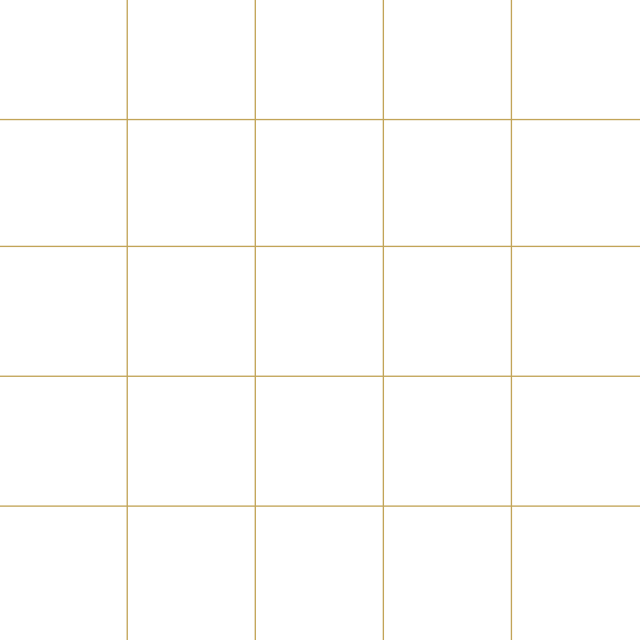
Reproduce this pattern procedurally as a WebGL 2 fragment shader.

```glsl
#version 300 es
precision highp float;
// Thin gold rules crossing on white: five columns by five rows of open cells.
// Each rule is a box-filtered band, placed by an even pitch along its axis;
// the topmost rule sits slightly low, which shortens the cells below it.

uniform vec2 u_resolution;
out vec4 fragColor;

// All lengths are fractions of the canvas
const vec3 PAPER_COLOR = vec3(1.0);
const vec3 RULE_COLOR = vec3(0.76, 0.645, 0.345);
const int RULE_COUNT = 4;                       // rules along each axis
const vec2 FIRST_RULE = vec2(0.1988, 0.2092);   // leftmost, lowest
const vec2 RULE_PITCH = vec2(0.2001, 0.2029);
const vec2 LAST_RULE_SHIFT = vec2(0.0, -0.0047);
const float RULE_WIDTH = 0.0021;

// Share of a pixel covered by a band, given the signed offset from its centre
vec2 bandCoverage(vec2 offset, vec2 pixelSize) {
    vec2 low = max(offset - 0.5 * pixelSize, vec2(-0.5 * RULE_WIDTH));
    vec2 high = min(offset + 0.5 * pixelSize, vec2(0.5 * RULE_WIDTH));
    return clamp((high - low) / pixelSize, 0.0, 1.0);
}

void main() {
    vec2 pixelSize = 1.0 / u_resolution;
    vec2 position = gl_FragCoord.xy * pixelSize;

    // x gathers the vertical rules, y the horizontal ones
    vec2 coverage = vec2(0.0);
    for (int i = 0; i < RULE_COUNT; i++) {
        vec2 center = FIRST_RULE + float(i) * RULE_PITCH;
        if (i == RULE_COUNT - 1) center += LAST_RULE_SHIFT;
        coverage = max(coverage, bandCoverage(position - center, pixelSize));
    }

    // Union of both directions, so crossings keep the flat rule colour
    float ink = 1.0 - (1.0 - coverage.x) * (1.0 - coverage.y);
    fragColor = vec4(mix(PAPER_COLOR, RULE_COLOR, ink), 1.0);
}
```
